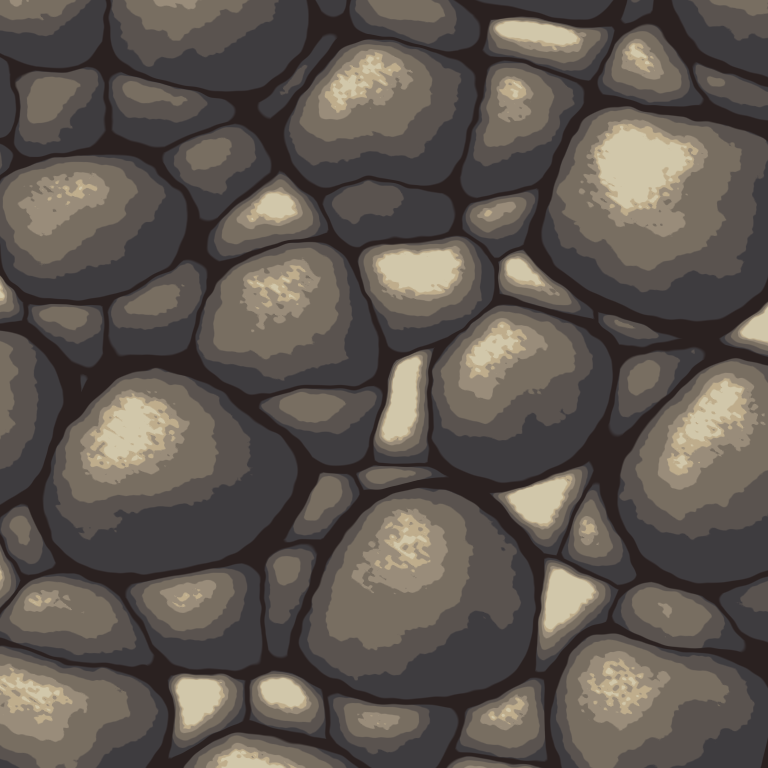
Reproduce this texture procedurally as a Shadertoy shader.

```glsl
// Packed river stones in flat, posterized tones over dark earth.
// A power diagram of weighted sites gives convex cells; a soft minimum of the
// edge distances rounds them, and a light-skewed copy of it is cut into tones.

vec3 hash3(vec2 p) {
    vec3 q = fract(p.xyx * vec3(0.1031, 0.1030, 0.0973));
    q += dot(q, q.yxz + 33.33);
    return fract((q.xxy + q.yzz) * q.zyx);
}

float noise(vec2 p) {
    vec2 i = floor(p), f = fract(p);
    f = f * f * (3.0 - 2.0 * f);
    return mix(mix(hash3(i).x, hash3(i + vec2(1, 0)).x, f.x),
               mix(hash3(i + vec2(0, 1)).x, hash3(i + vec2(1, 1)).x, f.x), f.y);
}

// Stone site of a grid cell: xy is the position, z the radius.
// Every fifth cell, in a knight's-move lattice, holds a boulder.
vec3 stoneSite(vec2 cell) {
    vec3 h = hash3(cell + 71.0);
    bool boulder = mod(cell.x + 2.0 * cell.y + 0.5, 5.0) < 1.0;
    float radius = boulder ? mix(0.75, 1.15, h.z) : mix(0.1, 0.62, h.z);
    return vec3(cell + 0.5 + 0.7 * (h.xy - 0.5), radius);
}

float power(vec2 p, vec3 site) {
    vec2 v = p - site.xy;
    return dot(v, v) - site.z * site.z;
}

void mainImage(out vec4 fragColor, in vec2 fragCoord) {
    vec2 p = fragCoord / iResolution.y * vec2(6.5, 7.5);
    float pixel = 7.0 / iResolution.y;

    // Bend the plane so that outlines are not straight
    vec2 q = p + 0.24 * (vec2(noise(p * 1.6), noise(p * 1.6 + 37.0)) - 0.5)
               + 0.03 * (vec2(noise(p * 9.0), noise(p * 9.0 + 53.0)) - 0.5);

    // Find the stone that owns this point
    vec2 home = floor(q), owner = home;
    float best = 1e5;
    for (int y = -2; y <= 2; y++)
    for (int x = -2; x <= 2; x++) {
        vec2 cell = home + vec2(x, y);
        float w = power(q, stoneSite(cell));
        if (w < best) { best = w; owner = cell; }
    }
    vec3 stone = stoneSite(owner);

    // Soft minimum over its edges: plain for the outline, skewed for the light
    vec2 light = normalize(vec2(-0.45, 0.9));
    float k = 1.5 + 5.5 / (0.2 + 0.8 * stone.z);
    float outline = 0.0, shade = 0.0, nearest = 1e5;
    for (int y = -2; y <= 2; y++)
    for (int x = -2; x <= 2; x++) {
        if (x == 0 && y == 0) continue;
        vec3 other = stoneSite(owner + vec2(x, y));
        vec2 across = other.xy - stone.xy;
        float span = length(across);
        float edge = (power(q, other) - best) / (2.0 * span);
        nearest = min(nearest, edge);
        outline += exp(-k * edge);
        shade += exp(-k * edge * (1.0 + 0.65 * dot(across / span, light)));
    }
    float inside = min(0.02 - log(outline) / k, nearest - 0.02);

    // Brightness relative to the stone's size, roughened more in the highlights
    vec3 vary = hash3(owner + 19.0);
    float tone = -log(shade) / k / (0.045 + 0.32 * stone.z);
    tone = tone * mix(0.85, 1.12, vary.x) + 0.1 * (vary.y - 0.5);
    float rough = mix(0.05, 0.24, smoothstep(0.6, 0.9, tone));
    tone += 0.3 * (noise(p * 2.6 + 40.0 * vary.xy) - 0.5)
          + 0.15 * (noise(p * 8.0) - 0.5)
          + rough * (noise(mat2(0.8, 0.6, -0.6, 0.8) * p * vec2(20.0, 30.0)) - 0.5);

    // Cut the brightness into flat tones
    float soft = min(0.7 * fwidth(tone), 0.1) + 0.001;
    vec3 color = vec3(0.245, 0.235, 0.248);
    color = mix(color, vec3(0.352, 0.326, 0.310), smoothstep(-soft, soft, tone - 0.08));
    color = mix(color, vec3(0.470, 0.430, 0.380), smoothstep(-soft, soft, tone - 0.37));
    color = mix(color, vec3(0.600, 0.550, 0.480), smoothstep(-soft, soft, tone - 0.71));
    color = mix(color, vec3(0.750, 0.680, 0.550), smoothstep(-soft, soft, tone - 0.87));
    color = mix(color, vec3(0.820, 0.780, 0.665), smoothstep(-soft, soft, tone - 0.97));

    vec3 earth = vec3(0.165, 0.130, 0.126);
    fragColor = vec4(mix(earth, color, smoothstep(-pixel, pixel, inside)), 1.0);
}
```
